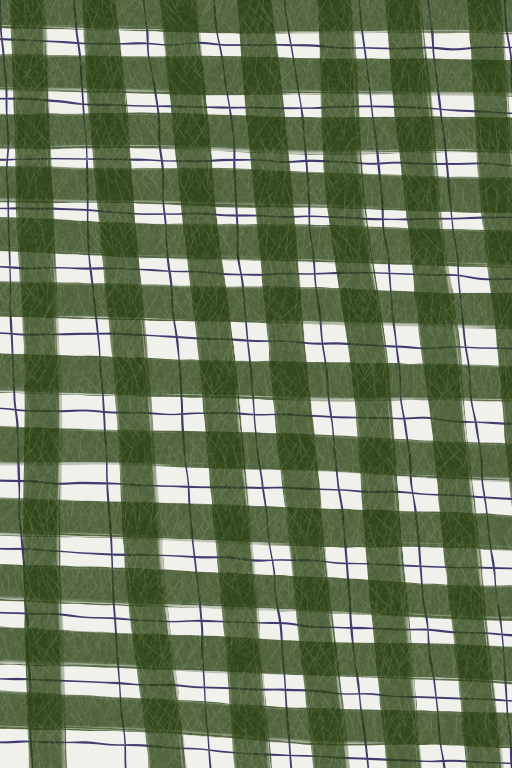
Reproduce this pattern procedurally as a WebGL 2 fragment shader.

```glsl
#version 300 es
precision highp float;

uniform vec2 u_resolution;
out vec4 fragColor;

// Lengths are fractions of the canvas height
#define ROWS 12
#define COLUMNS 7
#define INK_COLUMNS 8
#define ROW_PITCH 0.0827
#define COLUMN_PITCH 0.0983
#define INK_PITCH 0.0931
#define BAND_HALF 0.0238
#define INK_HALF 0.0012
#define PAINT_OPACITY 0.8
#define SCRATCH_LAYERS 8
#define SCRATCH_STRENGTH 0.36

const vec3 PAPER = vec3(0.945, 0.945, 0.925);
const vec3 PAINT = vec3(0.175, 0.265, 0.085);
const vec3 INK = vec3(0.17, 0.16, 0.38);
const vec3 SCRATCH = vec3(0.64, 0.69, 0.55);

float hash(vec2 p) {
    vec3 q = fract(p.xyx * vec3(0.1031, 0.1030, 0.0973));
    q += dot(q, q.yzx + 33.33);
    return fract((q.x + q.y) * q.z);
}

float noise(vec2 p) {
    vec2 i = floor(p), f = fract(p);
    f = f * f * (3.0 - 2.0 * f);
    return mix(mix(hash(i), hash(i + vec2(1, 0)), f.x),
               mix(hash(i + vec2(0, 1)), hash(i + vec2(1, 1)), f.x), f.y);
}

float wobble(float along, float seed) {
    return noise(vec2(along, seed * 7.31 + 0.5)) - 0.5;
}

// Height of a row; the rows crowd upward near the middle and tilt down
float rowAt(float i, float x) {
    float t = (i - 4.6) / 2.2;
    return 0.013 + ROW_PITCH * i - 0.04 * exp(-t * t) + x * (0.012 + 0.003 * i);
}

// Columns lean to the right, the first ones less
float columnAt(float i, float y) {
    return 0.0365 + COLUMN_PITCH * i + y * (0.098 - 0.069 * exp(-1.25 * i));
}

float inkColumnAt(float i, float y) {
    return 0.0026 + INK_PITCH * i + y * (0.11 - 0.074 * exp(-0.6 * i));
}

// Brush band: nearly clean on one side, streaked and dry on the other
float brush(float d, float along, float seed, float px) {
    float halfWidth = BAND_HALF + 0.004 * wobble(along * 7.0, seed + 40.0)
                    + 0.0012 * wobble(along * 60.0, seed + 80.0);
    float streak = noise(vec2(d * 620.0 + seed * 13.0, along * 7.0));
    float side = d / halfWidth;
    float dry = smoothstep(0.68, 0.95, side) + 0.5 * smoothstep(0.82, 1.0, -side);
    float cover = clamp(0.5 + (halfWidth - abs(d)) / px, 0.0, 1.0);
    return cover * mix(1.0, 0.3 + 0.7 * smoothstep(0.2, 0.7, streak), dry);
}

// Pen line with a shaky path and uneven pressure
float pen(float d, float along, float seed, float px) {
    d += 0.009 * wobble(along * 6.0, seed) + 0.0035 * wobble(along * 27.0, seed + 20.0);
    float halfWidth = INK_HALF * (0.7 + 0.6 * noise(vec2(along * 45.0, seed)));
    return clamp(0.5 + (halfWidth - abs(d)) / px, 0.0, 1.0);
}

// Fine crossing hairs, one per cell of each turned grid
float scratches(vec2 p, float px) {
    float total = 0.0;
    vec2 size = vec2(0.017, 0.075);
    for (int k = 0; k < SCRATCH_LAYERS; k++) {
        float n = float(k), angle = -0.75 + 0.21 * n;
        float c = cos(angle), s = sin(angle);
        vec2 q = mat2(c, s, -s, c) * p + n * 3.7;
        q.x += 0.006 * noise(q * 14.0);
        vec2 cell = floor(q / size), f = fract(q / size);
        float place = hash(cell + n * 17.0), reach = hash(cell + n * 31.0 + 5.0);
        float bend = (reach - 0.5) * 0.3 * (f.y - 0.5);
        float d = abs(f.x - mix(0.2, 0.8, place) - bend) * size.x;
        float ends = 1.0 - smoothstep(0.15, 0.2 + 0.3 * reach, abs(f.y - 0.5));
        float hair = clamp(0.5 + (0.0004 - d) / px, 0.0, 1.0);
        total = max(total, hair * ends * (0.4 + 0.6 * reach));
    }
    return total;
}

void main() {
    float px = 1.0 / u_resolution.y;
    vec2 p = gl_FragCoord.xy * px;
    p.y = 1.0 - p.y;
    float across = 0.0, down = 0.0, ink = 0.0;

    // Horizontal bands, each followed by a pen line in the gap
    for (int k = 0; k < ROWS; k++) {
        float i = float(k);
        float d = p.y - rowAt(i, p.x) + 0.010 * wobble(p.x * 5.0, i + 3.0);
        across = max(across, brush(d, p.x, i, px));
        ink = max(ink, pen(p.y - rowAt(i + 0.5, p.x), p.x, i + 50.0, px));
    }
    // Vertical bands and pen lines
    for (int k = 0; k < COLUMNS; k++) {
        float i = float(k);
        float d = p.x - columnAt(i, p.y) + 0.014 * wobble(p.y * 4.0, i + 23.0);
        down = max(down, brush(d, p.y, i + 100.0, px));
    }
    for (int k = 0; k < INK_COLUMNS; k++) {
        float i = float(k);
        ink = max(ink, pen(p.x - inkColumnAt(i, p.y), p.y, i + 150.0, px));
    }

    // Translucent paint over ink, darker where bands cross
    vec3 color = mix(PAPER, INK, ink * 0.9);
    color = mix(color, PAINT, across * PAINT_OPACITY);
    color = mix(color, PAINT, down * PAINT_OPACITY);

    // Worn hairs and grain in the paint only
    float painted = max(across, down);
    color = mix(color, SCRATCH, scratches(p, px) * painted * SCRATCH_STRENGTH);
    color += (noise(p * 330.0) - 0.5) * 0.05 * painted;
    fragColor = vec4(color, 1.0);
}
```
